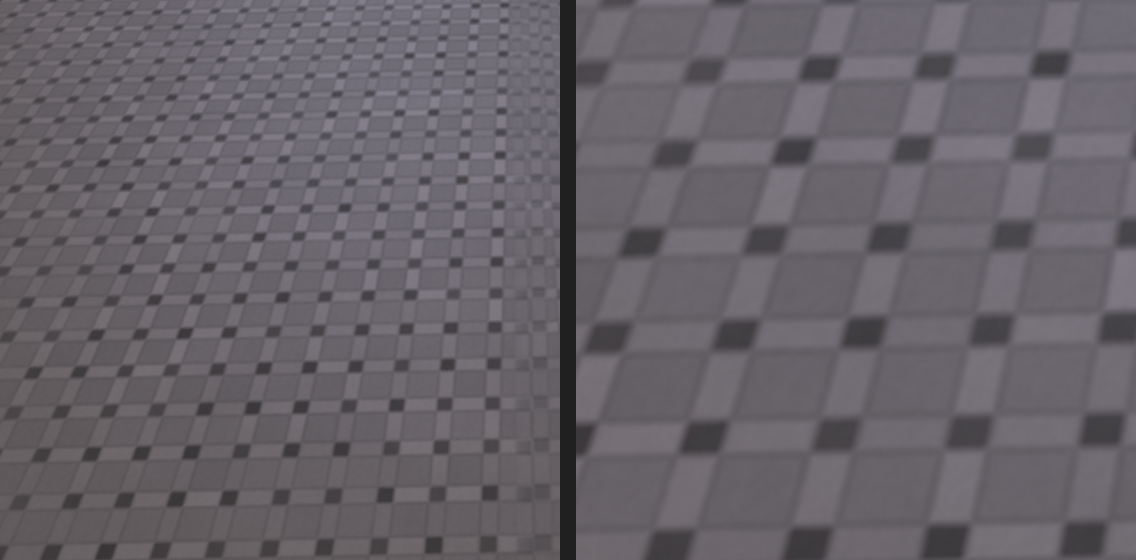
Left: the whole. Right: its middle third, enlarged.
Reproduce this texture procedurally as a Shadertoy shader.

```glsl
// A worn floor of grey slabs framed by pale strips with dark squares at the
// crossings, seen in perspective. Canvas points are projected onto a unit
// grid; hashed wear, layered sines and a cool sheen vary the surface.

const vec3 WARM_STONE = vec3(0.362, 0.339, 0.342);
const vec3 COOL_STONE = vec3(0.455, 0.440, 0.485);
const float HORIZON = 2.0664;       // height of the vanishing line
const float VANISH_X = 0.9345;      // where the columns converge
const float COLUMN_SCALE = 0.0477;  // column spacing per unit of depth
const float ROW_SCALE = 43.807;     // row count per inverse depth
const float STRIP_HALF = 0.155;     // half width of a strip, in cells

float hash(vec2 p) {
    p = fract(p * vec2(0.1031, 0.1137));
    p += dot(p, p.yx + 33.33);
    return fract((p.x + p.y) * p.x * 91.7);
}

// Distance below the vanishing line, with the slight tilt of the rows
float depthAt(vec2 p) {
    return HORIZON - p.y + 0.02 * (p.x - 0.5);
}

vec2 floorGrid(vec2 p, float depth) {
    return vec2((p.x - VANISH_X) / (COLUMN_SCALE * depth) + 0.638,
                ROW_SCALE / depth - 21.416);
}

// Layered, bent sine waves in about -1..1
float mottle(vec2 p) {
    float sum = 0.0, amp = 0.5;
    for (int i = 0; i < 4; i++) {
        sum += amp * sin(p.x + 1.7 * sin(p.y * 0.8)) * sin(p.y + 1.3 * sin(p.x * 0.7));
        p = mat2(1.5, 1.1, -1.1, 1.5) * p + 2.3;
        amp *= 0.6;
    }
    return sum;
}

// Relative brightness of the paving: zero is plain slab
float pavingTone(vec2 p, float softness) {
    float depth = depthAt(p);
    vec2 grid = floorGrid(p, depth);
    vec2 blur = softness * vec2(1.0 / (COLUMN_SCALE * depth), ROW_SCALE / (depth * depth));
    vec2 node = floor(grid + 0.5);
    vec2 cell = floor(grid);
    vec2 dist = abs(grid - node);
    vec2 strip = 1.0 - smoothstep(STRIP_HALF - blur, STRIP_HALF + blur, dist);

    // Each strip and square has its own degree of wear
    float columnWear = mix(0.45, 1.2, hash(vec2(node.x, cell.y) + 41.0));
    columnWear *= mix(0.4, 1.0, smoothstep(0.08, 0.3, p.y));
    float rowWear = mix(0.4, 1.1, hash(vec2(cell.x, node.y) + 87.0));
    float squareWear = mix(0.75, 1.1, hash(node + 63.0));

    float slab = 0.05 * (hash(cell + 29.0) - 0.5);
    float tone = mix(slab, 0.145 * columnWear, strip.x);
    tone = mix(tone, 0.145 * rowWear, strip.y);
    tone = mix(tone, -0.36 * squareWear, strip.x * strip.y);

    // Faint dark joints along the strip edges
    vec2 jointDist = abs(dist - STRIP_HALF - 0.015);
    vec2 joint = 1.0 - smoothstep(vec2(0.0), 0.025 + blur, jointDist);
    return tone - 0.07 * max(joint.x, joint.y) * (1.0 - strip.x * strip.y);
}

// Cool light falling from the upper right
vec3 stoneColor(vec2 p) {
    vec2 q = (p - vec2(0.72, 1.02)) * vec2(1.5, 1.25);
    return mix(WARM_STONE, COOL_STONE, exp(-dot(q, q)));
}

void mainImage(out vec4 fragColor, in vec2 fragCoord) {
    vec2 p = fragCoord / iResolution.xy;
    float softness = 0.0035 + 0.5 / min(iResolution.x, iResolution.y);

    // The right border is smeared into a doubled pattern
    float smear = 0.5 * smoothstep(0.89, 0.95, p.x);
    float tone = mix(pavingTone(p, softness),
                     pavingTone(p + vec2(0.032, 0.004), softness), smear);
    tone *= mix(0.8, 1.0, smoothstep(0.0, 0.2, p.x));

    // Broad stains and fine grain
    vec2 grid = floorGrid(p, depthAt(p));
    tone += 0.028 * mottle(grid * vec2(0.55, 0.9));
    tone += 0.022 * mottle(grid * vec2(19.0, 13.0));

    fragColor = vec4(stoneColor(p) * (1.0 + tone), 1.0);
}
```
